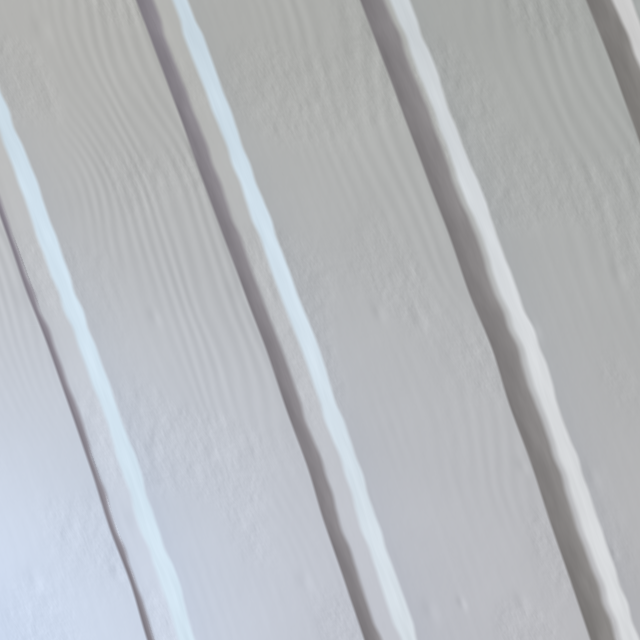
A three.js fragment shader for this texture:

```glsl
// Painted wooden boards on a slant, with dark grooves, bright bevels and embossed grain.
varying vec2 vUv;

const float PITCH = 0.346; // horizontal distance between bevels

float hash(vec2 p) {
  vec3 q = fract(vec3(p.xyx) * 0.1031);
  q += dot(q, q.yzx + 33.33);
  return fract((q.x + q.y) * q.z);
}

float noise(vec2 p) {
  vec2 i = floor(p), f = fract(p);
  f = f * f * (3.0 - 2.0 * f);
  return mix(mix(hash(i), hash(i + vec2(1.0, 0.0)), f.x),
             mix(hash(i + vec2(0.0, 1.0)), hash(i + 1.0), f.x), f.y);
}

float fbm(vec2 p) {
  float sum = 0.0, amp = 0.5;
  for (int i = 0; i < 4; i++) {
    sum += amp * noise(p);
    p = p * 2.03 + 17.1;
    amp *= 0.5;
  }
  return sum;
}

// Horizontal distance from the first bevel, following the slant and a slight bow
float across(vec2 p) {
  return p.x - 0.280 - 0.36 * (1.0 - p.y) - 0.03 * p.y * (1.0 - p.y);
}

// Sparse paint drips and pits, stretched along the boards
float blobs(vec2 q, float cells) {
  vec2 g = q * vec2(cells, cells * 0.7);
  vec2 id = floor(g);
  vec2 centre = 0.3 + 0.4 * vec2(hash(id + 3.7), hash(id + 9.2));
  vec2 d = (fract(g) - centre) * vec2(1.0, 0.8);
  float size = 0.07 + 0.09 * hash(id + 5.1);
  return step(0.78, hash(id + 40.0)) * exp(-dot(d, d) / (size * size));
}

// Relief of the painted surface: grain ridges, grit and blobs
float relief(vec2 p) {
  float a = across(p);
  float board = floor(a / PITCH + 0.15);
  float t = a - board * PITCH;
  vec2 q = vec2(t, p.y) + board * vec2(3.7, 5.3) + 20.0;

  float bend = 0.07 * noise(q * vec2(6.0, 5.0)) + 0.012 * noise(q * vec2(20.0, 9.0));
  float phase = (t + bend) * 6.2832 / (0.024 + 0.005 * board);
  float ridges = sin(phase + 2.5 * noise(q * vec2(30.0, 4.0)));
  float grainMask = smoothstep(0.05, 0.20, t + 0.10 * (noise(q * 5.0) - 0.5))
                  * smoothstep(0.10, 0.75, p.y + 0.5 * (noise(q * 4.0 + 8.0) - 0.4));

  float gritMask = smoothstep(0.48, 0.75, noise(q * vec2(11.0, 7.0) + 2.0));
  float grit = fbm(q * vec2(75.0, 48.0));
  float fibre = noise(q * vec2(110.0, 9.0));
  return 0.024 * ridges * grainMask + 0.014 * fibre
       + (0.02 + 0.11 * gritMask) * grit + 0.09 * blobs(q, 13.0);
}

void main() {
  vec2 p = vUv;

  // Daylight spills from the lower left, cool against the warm grey
  vec3 top = mix(vec3(0.71, 0.71, 0.70), vec3(0.65, 0.66, 0.65), p.x);
  vec3 bottom = mix(vec3(0.79, 0.81, 0.87), vec3(0.72, 0.72, 0.73), p.x);
  vec3 paint = mix(bottom, top, smoothstep(-0.05, 1.0, p.y));
  float glow = exp(-6.0 * dot(p, p));
  paint += vec3(0.03, 0.06, 0.08) * glow;
  paint += 0.035 * (fbm(p * 5.0) - 0.47);
  paint += relief(p) - relief(p + vec2(0.003, -0.0015));

  // Nearest joint; the grooves widen from left to right
  float a = across(p) + 0.005 * (noise(vec2(p.x * 4.0, p.y * 11.0)) - 0.5);
  float joint = floor(a / PITCH + 0.5);
  float t = a - joint * PITCH;
  float grooveHalf = 0.0125 + 0.0075 * joint;
  float g = t + 0.057 - 0.014 * max(joint, 0.0);
  float wobble = 0.004 * (noise(vec2(joint * 9.0, p.y * 35.0)) - 0.5);

  // Pale lip between groove and bevel, and faint shade beyond the bevel
  float lip = smoothstep(-0.045, -0.035, t) * (1.0 - smoothstep(-0.015, 0.0, t));
  paint += 0.015 * lip;
  paint -= vec3(0.035, 0.028, 0.018) * smoothstep(0.008, 0.018, t) * exp(-max(t, 0.0) * 28.0);

  // Groove: crisp dark left edge, softer lighter right edge
  float groove = smoothstep(-grooveHalf - 0.003, -grooveHalf + 0.003, g)
               * (1.0 - smoothstep(grooveHalf - 0.005, grooveHalf + 0.005, g + wobble));
  vec3 shadow = mix(vec3(0.49, 0.47, 0.51), vec3(0.47, 0.46, 0.45), p.x);
  shadow += 0.07 * smoothstep(-grooveHalf, grooveHalf, g);
  shadow += 0.07 * (fbm(vec2(t * 90.0, p.y * 22.0)) - 0.47);
  vec3 color = mix(paint, shadow, groove * 0.95);

  // Bevel catching the light
  float bevel = smoothstep(-0.019, -0.009, t + wobble)
              * (1.0 - smoothstep(0.009, 0.017, t - wobble));
  vec3 shine = mix(vec3(0.83, 0.90, 0.95), vec3(0.85, 0.86, 0.87), smoothstep(0.3, 0.9, p.x));
  shine -= vec3(0.04, 0.05, 0.06) * smoothstep(0.6, 1.0, p.y);
  shine += 0.06 * (fbm(vec2(t * 130.0, p.y * 14.0)) - 0.47);
  color = mix(color, shine, bevel * 0.95);

  gl_FragColor = vec4(color, 1.0);
}
```
